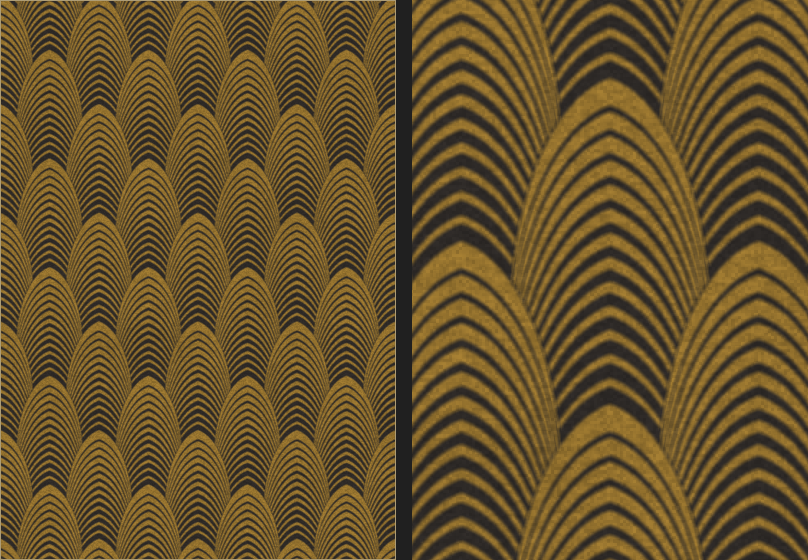
Left: the whole. Right: its middle third, enlarged.
A WebGL 2 fragment shader for this pattern:

```glsl
#version 300 es
precision highp float;
// Woven art-deco scales: overlapping pointed arches filled with nested gold chevrons.

#define REPEATS vec2(4.0, 5.154)   // arches across and down
#define ORIGIN_Y 0.047             // apex offset from the top edge, in repeats
#define BANDS 13.0                 // chevrons per arch
#define CAP 0.45                   // extra height of the top gold band, in bands
#define ARC_SIZE vec2(0.404, 0.738) // half width and height of the flank arc
#define ARC_POINT 0.066            // arc offset that sharpens the apex
#define DARK_RANGE vec2(0.23, 0.68) // dark share of a band, top and bottom
#define OUTLINE 0.005              // dark seam around each arch
#define SOFTNESS 0.0042            // blur of the woven edges, in canvas widths
#define WEAVE 0.20                 // strength of the thread variation
#define RIM 0.0024                 // pale edge of the cloth

uniform vec2 u_resolution;
out vec4 fragColor;

const vec3 GOLD = vec3(0.580, 0.445, 0.178);
const vec3 CHARCOAL = vec3(0.175, 0.160, 0.150);
const vec3 PALE = vec3(0.68, 0.61, 0.46);

float hash(vec2 p) {
    vec3 q = fract(vec3(p.xyx) * 0.1031);
    q += dot(q, q.yzx + 33.33);
    return fract((q.x + q.y) * q.z);
}

float noise(vec2 p) {
    vec2 i = floor(p), f = fract(p);
    f = f * f * (3.0 - 2.0 * f);
    return mix(mix(hash(i), hash(i + vec2(1, 0)), f.x),
               mix(hash(i + vec2(0, 1)), hash(i + vec2(1, 1)), f.x), f.y);
}

// Front arch of one column set: x = apex row, y = drop below its top curve,
// z = approximate distance to that curve.
vec3 archAt(vec2 q, float shift) {
    q -= shift;
    float x = abs(fract(q.x + 0.5) - 0.5);
    float t = (x + ARC_POINT) / ARC_SIZE.x;
    if (t >= 1.0) return vec3(-1e3, 0.0, 0.0);
    float tip = ARC_POINT / ARC_SIZE.x;
    float root = sqrt(1.0 - t * t);
    float drop = q.y - ARC_SIZE.y * (sqrt(1.0 - tip * tip) - root);
    float row = floor(drop);
    float slope = ARC_SIZE.y * t / (ARC_SIZE.x * max(root, 0.01));
    return vec3(row + shift, drop - row, (drop - row) / length(vec2(1.0, slope)));
}

// Gold coverage, 0 in the dark ground and 1 in the bands
float goldAt(vec2 uv) {
    vec2 q = vec2(uv.x, 1.0 - uv.y) * REPEATS;
    q.y += ORIGIN_Y;
    vec3 even = archAt(q, 0.0);
    vec3 odd = archAt(q, 0.5);
    vec3 arch = even.x > odd.x ? even : odd;
    float dark = mix(DARK_RANGE.x, DARK_RANGE.y, smoothstep(-0.1, 1.1, arch.y));
    float band = arch.y * (BANDS + CAP) - CAP;
    float stripe = band < 0.0 ? 1.0 : step(fract(band), 1.0 - dark);
    return stripe * step(OUTLINE, arch.z);
}

void main() {
    vec2 uv = gl_FragCoord.xy / u_resolution;

    // Supersampled, slightly soft edges
    vec2 spread = max(vec2(SOFTNESS * u_resolution.x), vec2(1.0)) / u_resolution;
    float gold = 0.0;
    for (int i = 0; i < 25; i++) {
        vec2 offset = (vec2(i % 5, i / 5) - 2.0) / 5.0;
        gold += goldAt(uv + offset * spread) / 25.0;
    }

    // Fine threads with slow, faint wear
    float thread = noise(uv * vec2(150.0, 420.0)) - 0.5;
    float fleck = hash(floor(uv * vec2(362.0, 512.0))) - 0.5;
    float wear = noise(uv * vec2(9.0, 13.0)) - 0.5;
    float cloth = thread * 0.7 + fleck * 0.7 + wear * 0.25;

    vec3 color = mix(CHARCOAL, GOLD, gold);
    color *= 1.0 + WEAVE * cloth;

    // Pale rim, equally wide on all sides
    vec2 side = min(uv, 1.0 - uv) * vec2(1.0, u_resolution.y / u_resolution.x);
    float rim = 1.0 - smoothstep(RIM * 0.7, RIM * 1.5, min(side.x, side.y));
    fragColor = vec4(mix(color, PALE, rim), 1.0);
}
```
